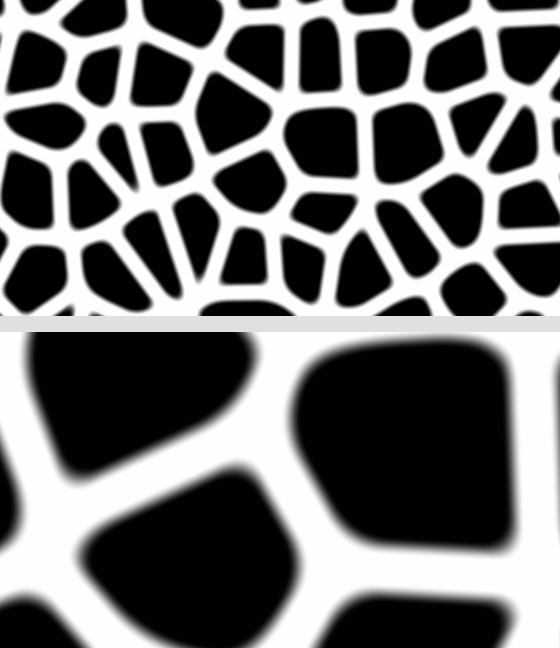
Top: the whole. Bottom: its middle third, enlarged.
This pattern is drawn by a Shadertoy shader. Its source:

```glsl
const float CELLS_PER_HEIGHT = 4.5;
const float JITTER = 0.86;
const float CORNER_ROUNDING = 0.15;
const float WALL_INNER = 0.068;
const float WALL_OUTER = 0.158;
const vec3 WALL_COLOR = vec3(0.996);
const vec3 CELL_COLOR = vec3(0.004);

vec2 hash2(vec2 p) {
    vec3 q = fract(p.xyx * vec3(0.1031, 0.1030, 0.0973));
    q += dot(q, q.yzx + 33.33);
    return fract((q.xx + q.yz) * q.zy);
}

// Jittered seed point of a grid cell
vec2 seedPoint(vec2 cell, float jitter) {
    return cell + 0.5 + jitter * (hash2(cell + 71.0) - 0.5);
}

float smoothMin(float a, float b, float k) {
    float h = max(k - abs(a - b), 0.0) / k;
    return min(a, b) - 0.25 * h * h * k;
}

// Grid cell whose seed lies nearest to p
vec2 nearestCell(vec2 p, float jitter) {
    vec2 base = floor(p);
    vec2 best = base;
    float bestDist = 1e3;
    for (int y = -2; y <= 2; y++)
    for (int x = -2; x <= 2; x++) {
        vec2 cell = base + vec2(x, y);
        vec2 d = seedPoint(cell, jitter) - p;
        float dist = dot(d, d);
        if (dist < bestDist) {
            bestDist = dist;
            best = cell;
        }
    }
    return best;
}

// Distance to the Voronoi walls, blended so that corners become round
float wallDistance(vec2 p, float jitter, float rounding) {
    vec2 home = nearestCell(p, jitter);
    vec2 homeSeed = seedPoint(home, jitter);
    float dist = 8.0;
    for (int y = -2; y <= 2; y++)
    for (int x = -2; x <= 2; x++) {
        if (x == 0 && y == 0) continue;
        vec2 seed = seedPoint(home + vec2(x, y), jitter);
        vec2 normal = normalize(seed - homeSeed);
        float edge = dot(0.5 * (seed + homeSeed) - p, normal);
        dist = smoothMin(dist, edge, rounding);
    }
    return dist;
}

void mainImage(out vec4 fragColor, in vec2 fragCoord) {
    vec2 p = fragCoord / iResolution.y * CELLS_PER_HEIGHT;
    float dist = wallDistance(p, JITTER, CORNER_ROUNDING);

    // Soft transition from white wall to black cell
    float inside = smoothstep(WALL_INNER, WALL_OUTER, dist);
    fragColor = vec4(mix(WALL_COLOR, CELL_COLOR, inside), 1.0);
}
```
